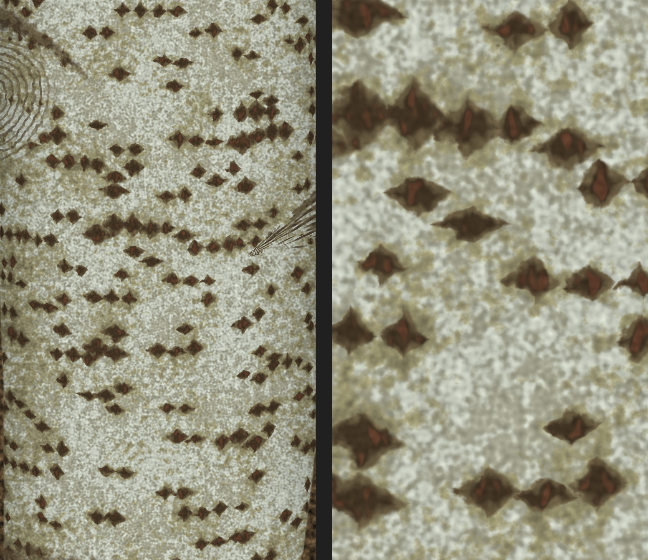
Left: the whole. Right: its middle third, enlarged.
Reproduce this texture procedurally as a Shadertoy shader.

```glsl
// Pale tree bark on a round trunk: grainy grey skin with olive algae, rows of
// ragged diamond lenticels laid out on a jittered cell grid that is wrapped round
// the trunk, and two feathery branch scars. All noise is gradient noise.

const vec3 PALE_BARK = vec3(0.73, 0.75, 0.70);
const vec3 GREY_BARK = vec3(0.63, 0.63, 0.55);
const vec3 ALGAE     = vec3(0.58, 0.56, 0.42);
const vec3 DEEP_MOSS = vec3(0.47, 0.45, 0.34);
const vec3 CORK_RIM  = vec3(0.40, 0.35, 0.25);
const vec3 CORK_CORE = vec3(0.24, 0.19, 0.13);
const vec3 RUST      = vec3(0.39, 0.24, 0.17);

const vec2  CELL = vec2(0.22, 0.085);        // spacing of lenticel clusters
const vec2  LENTICEL = vec2(0.035, 0.026);   // half width and half height
const float LENTICEL_STEP = 0.055;           // gap between neighbours in a cluster
const float CLUSTER_CHANCE = 0.86;
const float ROW_SAG = 0.55;                  // curve of the rows at the foot
const float TRUNK_WRAP = 0.94;               // 1 shows a full half cylinder
const float GRAIN = 0.27;

vec2 hash2(vec2 p) {
    vec3 q = fract(p.xyx * vec3(0.1031, 0.1030, 0.0973));
    q += dot(q, q.yzx + 33.33);
    return fract((q.xx + q.yz) * q.zy);
}

float corner(vec2 cell, vec2 f, vec2 o) {
    return dot(hash2(cell + o) * 2.0 - 1.0, f - o);
}

float gradientNoise(vec2 p) {
    vec2 i = floor(p), f = p - i;
    vec2 u = f * f * f * (f * (f * 6.0 - 15.0) + 10.0);
    return mix(mix(corner(i, f, vec2(0, 0)), corner(i, f, vec2(1, 0)), u.x),
               mix(corner(i, f, vec2(0, 1)), corner(i, f, vec2(1, 1)), u.x), u.y);
}

float fbm(vec2 p) {
    float sum = 0.0, amp = 1.0;
    for (int i = 0; i < 4; i++) {
        sum += amp * gradientNoise(p);
        p = mat2(1.6, 1.2, -1.2, 1.6) * p + 17.3;
        amp *= 0.5;
    }
    return sum;
}

// Highest diamond value nearby: 1 at a centre, 0 on the outline, below 0 outside
float lenticels(vec2 s) {
    vec2 home = floor(s / CELL);
    float best = -2.0;
    for (int j = -1; j <= 1; j++)
    for (int i = -1; i <= 1; i++) {
        vec2 id = home + vec2(i, j);
        vec2 place = hash2(id + 40.0), kind = hash2(id + 171.0);
        if (kind.y > CLUSTER_CHANCE) continue;
        vec2 centre = (id + 0.5 + (place - 0.5) * vec2(0.7, 0.6)) * CELL;
        float swell = 1.0 + 0.5 * smoothstep(0.1, 0.4, gradientNoise(centre * 5.0));
        float count = 1.0 + floor(kind.x * 3.2);
        for (float k = 0.0; k < count; k++) {
            vec2 r = hash2(id * 3.0 + 7.0 * k + 310.0);
            float stacked = r.x > 0.82 ? 0.03 : 0.0;
            vec2 offset = vec2((k - 0.5 * (count - 1.0)) * LENTICEL_STEP,
                               (r.y - 0.5) * 0.016 - stacked);
            vec2 size = LENTICEL * swell * mix(vec2(0.7), vec2(1.2), r);
            vec2 d = abs(s - centre - offset) / size;
            best = max(best, 1.0 - d.x - d.y);
        }
    }
    return best;
}

void mainImage(out vec4 fragColor, in vec2 fragCoord) {
    vec2 p = fragCoord / iResolution.x;
    float side = 2.0 * p.x - 1.0;
    float rough = fbm(p * 42.0), broad = fbm(p * 5.0 + 3.0);
    float fine = gradientNoise(p * 125.0);

    // Upper left scar: a mossy ridge above concentric wrinkles
    float ridgeY = p.y - (1.72 - 0.35 * p.x - 1.3 * p.x * p.x);
    float ridge = smoothstep(0.018, -0.008, abs(ridgeY + 0.02 * rough) - 0.028 * (1.0 - p.x / 0.33))
                * smoothstep(0.33, 0.22, p.x);
    float ringR = length((p - vec2(-0.03, 1.46)) * vec2(1.1, 1.0));
    float ringZone = smoothstep(0.25, 0.17, ringR) * smoothstep(0.02, -0.02, ridgeY);
    float rings = ringZone * smoothstep(0.0, 0.9, sin(ringR * 260.0 + 7.0 * broad + 2.0 * rough));

    // Right scar: strands fanning out from a point
    vec2 fan = p - vec2(0.77, 0.955);
    float angle = atan(fan.y, fan.x), reach = length(fan);
    float strand = gradientNoise(vec2(angle * 24.0, reach * 14.0));
    float wedge = smoothstep(0.15, 0.4, angle + 0.3 * strand) * smoothstep(0.80, 0.70, angle + 0.15 * rough)
                * smoothstep(0.0, 0.05, reach);
    float feather = wedge * smoothstep(-0.12, 0.15, strand + 0.7 * (angle - 0.5));

    // Lenticel rows wrapped round the trunk and sagging towards the foot
    float sag = ROW_SAG * (1.0 - p.y / 1.78) * 0.25 * side * side;
    vec2 warp = 0.009 * vec2(rough, fbm(p * 38.0 + 9.0));
    vec2 surface = vec2(0.5 * asin(clamp(TRUNK_WRAP * side, -1.0, 1.0)), p.y - sag) + warp;
    float cork = lenticels(surface) + 0.22 * rough - 0.9 * max(wedge, 0.7 * ringZone);

    // Bark skin: pale and grey grain under patchy algae
    float tone = 0.55 + 0.7 * broad + 0.9 * rough + 0.6 * fine;
    vec3 col = mix(GREY_BARK, PALE_BARK, smoothstep(0.2, 0.8, tone));
    float edgeDamp = smoothstep(0.25, 0.0, p.x) + 0.5 * smoothstep(0.8, 1.0, p.x);
    float algae = 0.6 * fbm(p * 6.0 + 31.0) + 0.7 * fbm(p * 48.0 + 5.0)
                + 0.2 * edgeDamp + 0.28 * smoothstep(-0.8, 0.1, cork);
    col = mix(col, ALGAE, smoothstep(0.0, 0.4, algae));
    col = mix(col, DEEP_MOSS, smoothstep(0.3, 0.75, algae));

    // Corky lenticels with a dark cracked core and flecks of rust
    float crack = gradientNoise(p * vec2(85.0, 38.0));
    vec3 corkCol = mix(CORK_RIM, CORK_CORE, smoothstep(0.1, 0.55, cork + 0.6 * crack));
    corkCol = mix(corkCol, RUST, 0.75 * smoothstep(0.05, 0.3, crack + 0.4 * broad) * smoothstep(0.2, 0.5, cork));
    col = mix(col, corkCol, smoothstep(-0.03, 0.2, cork));

    // Scars and the mossy foot
    float foot = smoothstep(0.05, -0.02, p.y + 0.18 * p.x - 0.03 + 0.04 * rough);
    float scar = max(max(0.85 * ridge, 0.65 * rings), max(0.9 * feather, 0.8 * foot));
    col = mix(col, mix(CORK_RIM, CORK_CORE, smoothstep(-0.1, 0.4, rough + strand)), scar);

    // Grain, round shading and the dark ground beside the trunk
    col *= 1.0 + GRAIN * fine + 0.12 * rough;
    col *= 1.02 - 0.2 * pow(abs(side), 5.0);
    float rightEdge = 1.0 - 0.12 * max(0.0, 0.36 - p.y);
    float leftEdge = 0.012 * smoothstep(0.85, 0.5, p.y);
    float outside = max(smoothstep(-0.004, 0.004, p.x - rightEdge), smoothstep(0.004, -0.004, p.x - leftEdge) * step(p.y, 0.85));
    col = mix(col, CORK_CORE * (1.2 + 1.5 * rough), outside);
    fragColor = vec4(clamp(col, 0.0, 1.0), 1.0);
}
```
